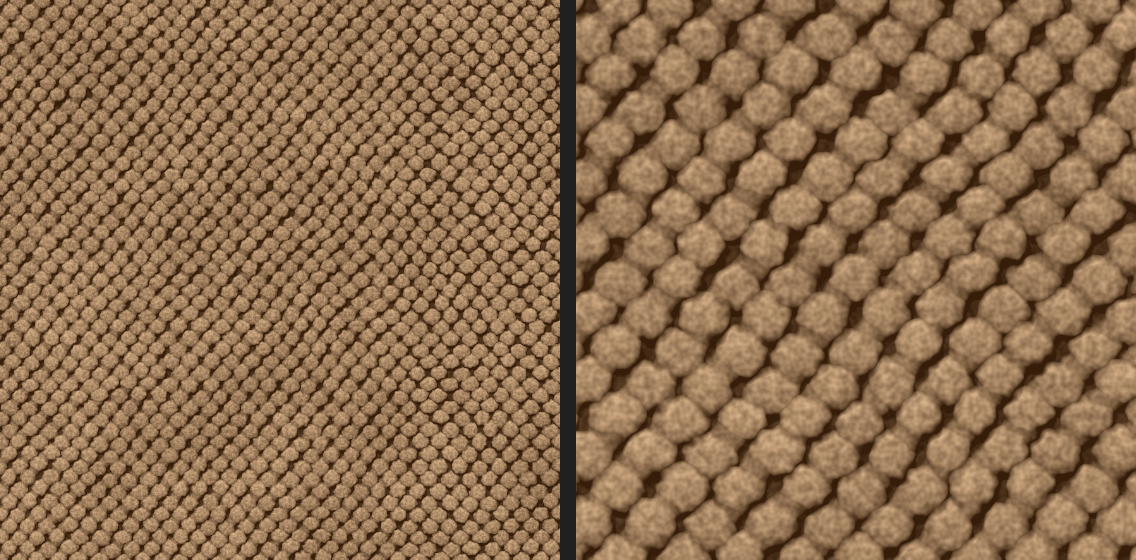
Left, the full canvas; right, a detail of the centre.
Reproduce this texture procedurally as a Shadertoy shader.

```glsl
// Nubby brown pile fabric: staggered rows of fuzzy oval tufts over a dark base.
// Each tuft is a jittered dome; slanted ridges join them into diagonals that
// fade out toward the right. Height, top light and gradient noise set the tone.

const float COLUMNS = 28.0;             // tufts across
const float ROWS = 48.0;                // staggered rows down
const float PITCH = ROWS / COLUMNS;     // tuft spacing, in row heights
const vec2 TUFT_RADIUS = vec2(0.75, 0.71);
const float JITTER = 0.24;              // tuft displacement
const float SIZE_VARIATION = 0.13;
const float TILT = 0.32;                // tuft tilt in the diagonal zone
const float RIDGE_RADIUS = 0.48;
const float RIDGE_HEIGHT = 0.60;
const float ZONE_EDGE = 0.74;           // end of the diagonal zone
const float DRIFT = 0.45;               // slow bending of the rows
const float FUZZ = 0.32;
const float TUFT_TINT = 0.10;
const float MOTTLE = 0.13;
const float TOP_LIGHT = 0.42;
const vec2 LIGHT_STEP = vec2(-0.06, 0.22);
const vec3 BASE_BROWN = vec3(0.27, 0.17, 0.085);
const vec3 PILE_TAN = vec3(0.77, 0.63, 0.48);

vec2 hash2(vec2 p) {
    vec3 h = fract(p.xyx * vec3(0.1031, 0.1030, 0.0973));
    h += dot(h, h.yzx + 33.33);
    return fract((h.xx + h.yz) * h.zy);
}

float gradientDot(vec2 cell, vec2 offset) {
    float angle = 6.28319 * hash2(cell).x;
    return dot(vec2(cos(angle), sin(angle)), offset);
}

float gradientNoise(vec2 p) {
    vec2 i = floor(p), f = fract(p);
    vec2 u = f * f * f * (f * (f * 6.0 - 15.0) + 10.0);
    vec2 e = vec2(1.0, 0.0);
    return mix(mix(gradientDot(i, f), gradientDot(i + e, f - e), u.x),
               mix(gradientDot(i + e.yx, f - e.yx), gradientDot(i + 1.0, f - 1.0), u.x), u.y);
}

float segmentDistance(vec2 p, vec2 end) {
    return length(p - end * clamp(dot(p, end) / dot(end, end), 0.0, 1.0));
}

// Returns pile height and the random tint of the highest tuft.
vec2 pile(vec2 p, float slant) {
    vec2 result = vec2(0.0, 0.5);
    float c = cos(TILT * slant), s = sin(TILT * slant);
    for (int j = -1; j <= 2; j++) {
        float row = floor(p.y) + float(j);
        float stagger = 0.5 * mod(row, 2.0);
        for (int i = -1; i <= 2; i++) {
            vec2 id = vec2(floor(p.x / PITCH - stagger) + float(i), row);
            vec2 rnd = hash2(id + 71.0);
            vec2 center = vec2((id.x + stagger) * PITCH, row) + JITTER * (rnd - 0.5);
            vec2 d = p - center;

            // Rounded tuft
            vec2 local = vec2(c * d.x + s * d.y, c * d.y - s * d.x) / TUFT_RADIUS;
            local /= 1.0 + SIZE_VARIATION * (hash2(id + 19.0) - 0.5);
            float height = sqrt(max(1.0 - dot(local, local), 0.0));
            if (height > result.x) result = vec2(height, rnd.y);

            // Ridge toward the upper right neighbour
            float r = segmentDistance(d, vec2(0.5 * PITCH, 1.0)) / RIDGE_RADIUS;
            float ridge = slant * RIDGE_HEIGHT * sqrt(max(1.0 - r * r, 0.0));
            result.x = max(result.x, ridge);
        }
    }
    return result;
}

void mainImage(out vec4 fragColor, in vec2 fragCoord) {
    vec2 uv = fragCoord / iResolution.xy;
    vec2 p = uv * ROWS;

    // Diagonal zone with an uneven border
    float border = ZONE_EDGE + 0.06 * gradientNoise(uv * 5.0 + 3.0);
    float slant = 1.0 - smoothstep(border - 0.06, border + 0.06, uv.x);

    // Slow drift of rows and ragged tuft outlines
    vec2 q = p + DRIFT * vec2(gradientNoise(p * 0.13), gradientNoise(p * 0.13 + 40.0));
    q += 0.16 * vec2(gradientNoise(p * 2.6 + 9.0), gradientNoise(p * 2.6 + 60.0));

    // Depth and light from above
    vec2 tuft = pile(q, slant);
    float lit = tuft.x - pile(q + LIGHT_STEP, slant).x;
    float depth = smoothstep(0.02, 0.88, tuft.x);

    // Curly fibres and broad wear
    float fuzz = gradientNoise(p * 3.4 + 17.0) + 0.8 * gradientNoise(p * 6.8 + 5.0);
    float mottle = gradientNoise(uv * 4.0 + 11.0) + 0.6 * gradientNoise(uv * 11.0 + 23.0);

    float tone = 0.03 + 0.74 * depth + TOP_LIGHT * lit;
    tone += FUZZ * fuzz * mix(0.45, 1.0, depth);
    tone += TUFT_TINT * (tuft.y - 0.5) * depth + MOTTLE * mottle;
    fragColor = vec4(mix(BASE_BROWN, PILE_TAN, clamp(tone, -0.12, 1.12)), 1.0);
}
```
